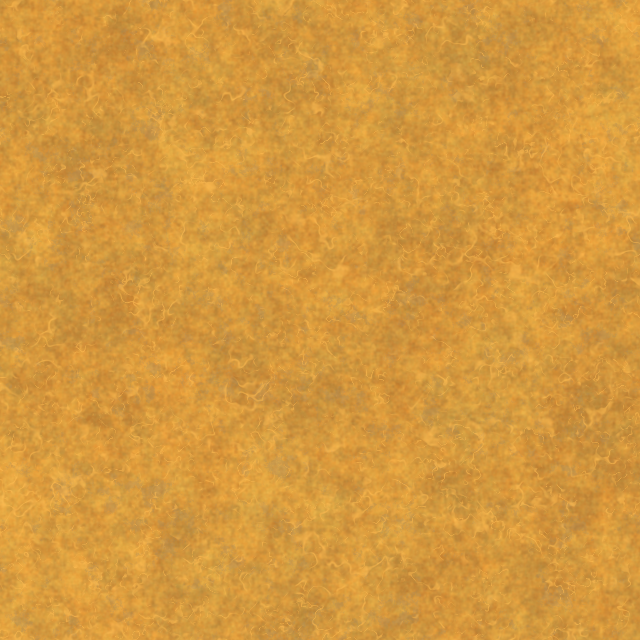
A three.js fragment shader for this texture:

```glsl
// Aged ochre paper: cloudy mottling over many scales, a faint woven grain,
// grey stains, orange tints and broken networks of fine bright veins.
// All layers are value noise, summed as offsets from one base colour.

varying vec2 vUv;

const vec3 BASE_OCHRE = vec3(0.832, 0.594, 0.238);
const vec3 TONE_SHIFT = vec3(0.032, 0.025, 0.006);    // per unit of mottling
const vec3 HUE_SHIFT = vec3(0.005, -0.009, -0.008);   // towards orange
const vec3 GRAIN_SHIFT = vec3(0.019, 0.017, 0.013);
const vec3 STAIN_GREY = vec3(0.67, 0.55, 0.36);
const vec3 VEIN_GOLD = vec3(0.985, 0.725, 0.310);

const float MOTTLE_SCALE = 5.5;
const float MOTTLE_FALLOFF = 1.12;
const float HUE_SCALE = 10.0;
const float HUE_FALLOFF = 1.1;
const float STAIN_SCALE = 34.0;
const float STAIN_STRENGTH = 0.36;
const float VEIN_SCALE = 40.0;
const float VEIN_WIDTH = 0.19;
const float VEIN_STRENGTH = 0.60;
const float WEAVE_FINE = 250.0;
const float WEAVE_LONG = 45.0;
const float GRAIN_SCALE = 280.0;

const mat2 TURN = mat2(0.8, 0.6, -0.6, 0.8);

float hash(vec2 cell) {
  vec3 p = fract(cell.xyx * 0.1031);
  p += dot(p, p.yzx + 33.33);
  return fract((p.x + p.y) * p.z);
}

// Smooth value noise from -1 to 1.
float noise(vec2 p) {
  vec2 cell = floor(p);
  vec2 f = fract(p);
  f = f * f * (3.0 - 2.0 * f);
  float low = mix(hash(cell), hash(cell + vec2(1.0, 0.0)), f.x);
  float high = mix(hash(cell + vec2(0.0, 1.0)), hash(cell + 1.0), f.x);
  return 2.0 * mix(low, high, f.y) - 1.0;
}

// Turned octaves, scaled to a spread of about one.
float cloud(vec2 p, float falloff) {
  float sum = 0.0;
  float energy = 0.0;
  float weight = 1.0;
  for (int i = 0; i < 6; i++) {
    sum += weight * noise(p);
    energy += weight * weight;
    weight *= falloff;
    p = TURN * p * 2.03 + 17.3;
  }
  return 2.5 * sum / sqrt(energy);
}

// Thin crooked lines along the zero level of warped noise.
float veinLines(vec2 p) {
  vec2 warp = vec2(noise(p * 1.9 + 5.1), noise(p * 1.9 + 41.7));
  float level = abs(noise(p + 0.35 * warp));
  return 1.0 - smoothstep(0.0, VEIN_WIDTH, level);
}

// Three sizes of veins, each broken up by its own patches.
float veins(vec2 uv) {
  float total = 0.0;
  float scale = VEIN_SCALE;
  for (int i = 0; i < 3; i++) {
    vec2 p = TURN * uv * scale + 31.7 * float(i + 1);
    float patches = noise(p * 0.45 + 9.2) + 0.7 * noise(p * 1.6 + 3.4);
    total = max(total, veinLines(p) * smoothstep(0.0, 1.0, patches));
    scale *= 1.5;
  }
  return total;
}

// Threads across and up, plus single fine grains.
float wovenGrain(vec2 uv) {
  float across = noise(uv * vec2(WEAVE_LONG, WEAVE_FINE));
  float up = noise(uv * vec2(WEAVE_FINE, WEAVE_LONG) + 57.0);
  return 0.5 * (across + up) + noise(TURN * uv * GRAIN_SCALE + 13.0);
}

void main() {
  vec2 uv = vUv + 2.0;

  // Mottled ground
  float tone = clamp(cloud(uv * MOTTLE_SCALE, MOTTLE_FALLOFF), -2.4, 2.4);
  float hue = cloud(uv * HUE_SCALE + 83.0, HUE_FALLOFF);
  vec3 colour = BASE_OCHRE + tone * TONE_SHIFT + hue * HUE_SHIFT;

  // Grey stains
  float stain = smoothstep(0.8, 2.6, cloud(uv * STAIN_SCALE + 120.0, 0.75));
  colour = mix(colour, STAIN_GREY, STAIN_STRENGTH * stain);

  // Bright veins and grain
  colour = mix(colour, VEIN_GOLD, VEIN_STRENGTH * veins(uv));
  colour += GRAIN_SHIFT * wovenGrain(uv);

  gl_FragColor = vec4(colour, 1.0);
}
```
